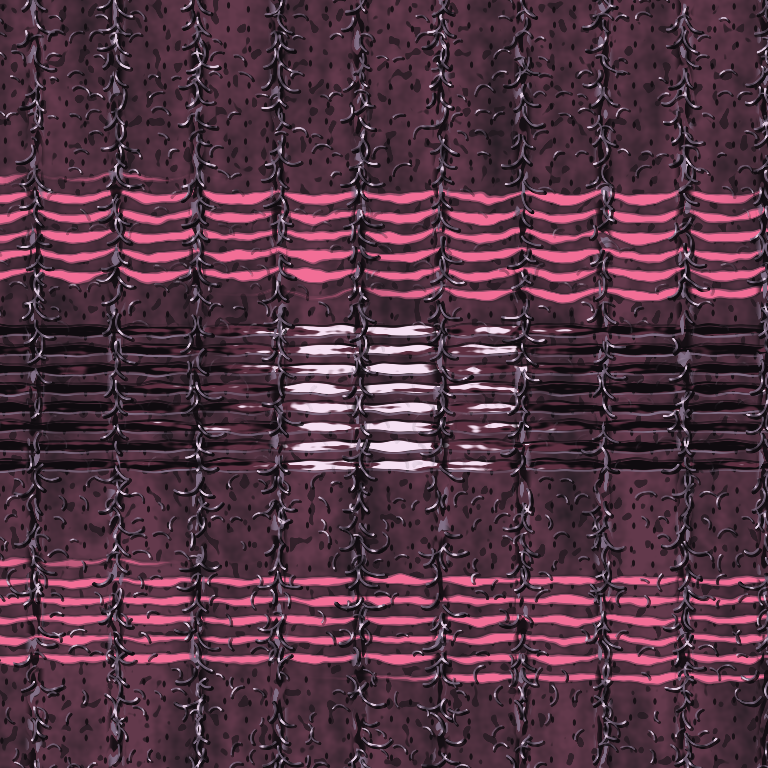
Reproduce this texture procedurally as a three.js fragment shader.

```glsl
varying vec2 vUv;

const float TAU = 6.28318;
const float COLUMN = 0.1057;
const float SEAM_X = 0.0456;
const float ROWS = 39.9;
const float ROW_PHASE = 0.22;
const float EDGE = 0.0006;
const vec3 PLUM = vec3(0.355, 0.21, 0.275);
const vec3 DARK = vec3(0.16, 0.12, 0.15);
const vec3 INK = vec3(0.06, 0.045, 0.06);
const vec3 ROSE = vec3(0.60, 0.31, 0.42);
const vec3 PINK = vec3(0.95, 0.43, 0.59);
const vec3 SILVER = vec3(0.50, 0.43, 0.52);
const vec3 GLINT = vec3(0.96, 0.88, 0.95);

vec2 hash2(vec2 p) {
  vec3 q = fract(p.xyx * vec3(0.1031, 0.1030, 0.0973));
  q += dot(q, q.yzx + 33.33);
  return fract((q.xx + q.yz) * q.zy);
}

float corner(vec2 cell, vec2 offset) {
  return dot(hash2(cell + 57.0) * 2.0 - 1.0, offset);
}

float gradientNoise(vec2 p) {
  vec2 i = floor(p), f = fract(p), e = vec2(1.0, 0.0);
  vec2 u = f * f * (3.0 - 2.0 * f);
  return mix(mix(corner(i, f), corner(i + e, f - e), u.x),
             mix(corner(i + e.yx, f - e.yx), corner(i + 1.0, f - 1.0), u.x), u.y);
}

float arcDistance(vec2 v, float angle, float radius, float aperture) {
  float c = cos(angle), s = sin(angle);
  vec2 q = vec2(abs(c * v.x - s * v.y), s * v.x + c * v.y);
  vec2 tip = vec2(sin(aperture), cos(aperture));
  return tip.y * q.x > tip.x * q.y ? length(q - radius * tip) : abs(length(q) - radius);
}

float stroke(float d, float halfWidth) {
  return 1.0 - smoothstep(halfWidth - EDGE, halfWidth + EDGE, d);
}

float band(float y, float low, float high, float soft) {
  return smoothstep(low - soft, low + soft, y) * (1.0 - smoothstep(high - soft, high + soft, y));
}

// Curved thread loops: x is the lit ridge, y its shadow
vec2 loops(vec2 p, vec2 pitch, vec2 shift, float radius, float turn, float wander, float chance) {
  vec2 origin = vec2(SEAM_X, 0.0) - 0.5 * pitch;
  vec2 base = floor((p - origin) / pitch);
  vec2 ink = vec2(0.0);
  for (int j = -1; j <= 1; j++) {
    for (int i = -1; i <= 1; i++) {
      vec2 id = base + vec2(float(i), float(j));
      vec2 h = hash2(id + 100.0 * radius + 9.0 * turn + 40.0);
      vec2 k = hash2(id + 71.0 + 5.0 * turn);
      vec2 v = p - origin - (id + 0.5) * pitch - shift - (k - 0.5) * 0.01;
      float angle = turn + (h.y - 0.5) * TAU * wander;
      float size = radius * (0.7 + 0.6 * k.x);
      float reach = 0.5 + 0.6 * k.y;
      float lit = stroke(arcDistance(v, angle, size, reach), 0.0006 + 0.04 * radius);
      float shade = stroke(arcDistance(v - vec2(0.002, -0.002), angle, size, reach), 0.0008 + 0.1 * radius);
      ink = max(ink, step(h.x, chance) * vec2(lit, shade));
    }
  }
  return ink;
}

// Small dark gaps between the knit stitches
float gaps(vec2 p, vec2 pitch) {
  vec2 g = (p - vec2(SEAM_X, 0.0)) / pitch;
  vec2 h = hash2(floor(g) + 19.0);
  vec2 q = (fract(g) - 0.5 - (h - 0.5) * 0.3) * pitch;
  return stroke(length(q * vec2(1.0, 0.5)), 0.0021) * step(h.x, 0.85);
}

vec3 cloth(vec2 p, float column) {
  float mottle = gradientNoise(p * 44.0) + 0.5 * gradientNoise(p * 120.0);
  float panel = gradientNoise(vec2(column * 1.3 + 4.0, p.y * 2.5)) + 0.4 * gradientNoise(vec2(column * 6.0, p.y * 4.0));
  vec3 color = mix(DARK, PLUM, clamp(0.74 + 0.55 * mottle + 1.1 * panel, 0.0, 1.15));
  float crease = smoothstep(0.2, 0.27, gradientNoise(p * vec2(80.0, 66.0) + 9.0));
  color = mix(color, DARK * 0.75, 0.7 * crease);
  return mix(color, INK, 0.85 * gaps(p, vec2(COLUMN * 0.25, 1.0 / ROWS)));
}

vec3 pinkRows(vec3 base, vec2 p, float arch, float low, float high, float sag, float weight) {
  float wobble = 0.006 * gradientNoise(p * vec2(24.0, 14.0)) + 0.003 * gradientNoise(p * 70.0);
  float row = (p.y - sag * (0.55 - arch) + wobble) * ROWS - ROW_PHASE;
  float rowY = (floor(row) + 0.5 + ROW_PHASE) / ROWS + 0.026 * p.x;
  float on = band(rowY + 0.008 * gradientNoise(p * vec2(9.0, 3.0)), low, high, 0.005);
  float width = weight * (0.35 + 0.65 * arch) * (1.0 + 1.3 * gradientNoise(p * vec2(26.0, 44.0))) * on;
  float d = abs(fract(row) - 0.5) - width;
  vec3 color = mix(base, DARK, 0.45 * on * (1.0 - smoothstep(0.05, 0.2, d)));
  color = mix(color, ROSE, on * (1.0 - smoothstep(0.02, 0.08, d)));
  return mix(color, PINK, on * (1.0 - smoothstep(-0.05, 0.0, d)));
}

vec3 metalRows(vec3 base, vec2 p, float arch) {
  float row = (p.y + 0.003 * gradientNoise(p * vec2(26.0, 20.0))) * ROWS - ROW_PHASE;
  float on = band((floor(row) + 0.5 + ROW_PHASE) / ROWS, 0.384, 0.582, 0.003);
  float across = fract(row) - 0.5;
  float d = abs(across) - 0.13 - 0.1 * arch - 0.18 * gradientNoise(p * vec2(32.0, 45.0));
  float streak = gradientNoise(p * vec2(16.0, 150.0));
  float fleck = gradientNoise(p * vec2(80.0, 120.0));
  float offset = (p.x - 0.5) / 0.2;
  float knot = smoothstep(0.55, 0.1, arch) * fleck;
  float shine = exp(-offset * offset) * (0.62 + 0.25 * arch) + streak + 0.3 * fleck + 1.2 * knot;
  vec3 strip = mix(INK, ROSE * 0.6, smoothstep(0.1, 0.4, shine));
  strip = mix(strip, GLINT, smoothstep(0.56, 0.72, shine));
  vec3 color = mix(base, strip, on * (1.0 - smoothstep(-0.03, 0.03, d)));
  float rim = on * stroke(abs(d - 0.08) / ROWS, 0.0013);
  return mix(color, across > 0.0 ? INK : SILVER, rim * clamp(0.6 + 1.4 * streak, 0.0, 1.0));
}

void main() {
  vec2 p = vUv;
  float column = (p.x - SEAM_X) / COLUMN;
  float arch = abs(sin(column * 0.5 * TAU));
  vec3 color = cloth(p, column);
  color = pinkRows(color, p, arch, 0.631, 0.773, 0.011, 0.21);
  color = pinkRows(color, p, arch, 0.133, 0.274, 0.004, 0.18);
  color = metalRows(color, p, arch);

  // Ragged seams, flared seam loops and loose loops
  vec2 q = p + 0.004 * vec2(gradientNoise(p * 42.0), gradientNoise(p * 42.0 + 31.0));
  float fray = gradientNoise(p * 110.0);
  float shard = gradientNoise(q * vec2(130.0, 46.0));
  float core = 1.0 - smoothstep(0.1, 0.42, arch);
  color = mix(color, INK, 0.9 * core * smoothstep(0.02, 0.12, shard));
  color = mix(color, SILVER, core * smoothstep(0.16, 0.22, -shard));
  float wander = mix(0.35, 0.08, p.y);
  vec2 pitch = vec2(COLUMN, 1.0 / ROWS);
  vec2 seam = max(loops(q, pitch, vec2(0.019, 0.0), 0.019, -2.18, wander, 0.8),
                  loops(q, pitch, vec2(-0.019, 0.0), 0.019, 2.18, wander, 0.8));
  vec2 loose = loops(q, pitch * vec2(0.25, 1.0), vec2(0.0, -0.008), 0.011, 0.0, wander * 1.8, 0.42);
  float banded = max(band(p.y, 0.384, 0.582, 0.01), 0.7 * band(p.y + 0.026 * p.x, 0.631, 0.773, 0.01));
  vec2 thread = max(seam, loose * (0.85 - 0.75 * banded));
  color = mix(color, INK, thread.y * clamp(0.85 - fray, 0.2, 1.0));
  color = mix(color, SILVER, thread.x * clamp(0.75 + 1.5 * fray, 0.1, 1.0));
  color = mix(color, GLINT, 0.8 * thread.x * smoothstep(0.14, 0.28, fray));
  gl_FragColor = vec4(color, 1.0);
}
```
